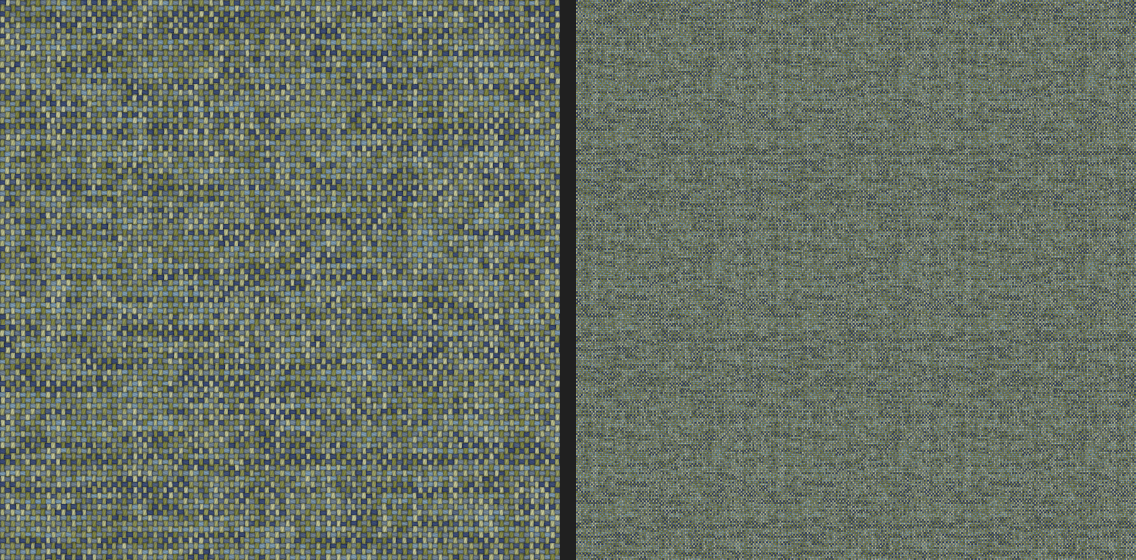
Left: one tile. Right: repeated 3 by 3.
This texture is drawn by a WebGL 1 fragment shader. Its source:

```glsl
precision highp float;
// Plain-weave cloth: olive and khaki warp crossing space-dyed blue weft.
// Each yarn has a rounded profile and a height wave; the higher yarn shows.
// Yarn tones come from wrapped noise along the threads, so the cloth tiles.
uniform vec2 u_resolution;

const float PI = 3.14159265;
const vec2 YARNS = vec2(110.0, 100.0);   // warp columns, weft rows (both even)
const float WARP_HALF = 0.41;            // half widths, in yarn pitches
const float WEFT_HALF = 0.41;
const float WIDTH_VARIATION = 0.12;
const float DRIFT = 0.22;                // sideways wander of each yarn
const float ROUNDNESS = 1.0;             // profile height against wave height
const float WEFT_LIFT = 0.12;            // lets the weft floats run longer
const float TWIST = 0.08;                // contrast of the twisted fibres
const float SAMPLES = 3.0;               // antialiasing grid per axis

const vec3 OLIVE = vec3(0.47, 0.49, 0.24);
const vec3 KHAKI = vec3(0.72, 0.73, 0.56);
const vec3 NAVY  = vec3(0.22, 0.28, 0.44);
const vec3 SLATE = vec3(0.42, 0.48, 0.54);
const vec3 SKY   = vec3(0.46, 0.57, 0.66);
const vec3 GAP   = vec3(0.23, 0.26, 0.27);

float hash(vec2 c) {
  vec3 q = fract(c.xyx * vec3(0.1031, 0.1030, 0.0973));
  q += dot(q, q.yzx + 33.33);
  return fract((q.x + q.y) * q.z);
}

// Smooth noise along one yarn, wrapping after n knots for t in 0..1.
float yarnNoise(float id, float t, float n) {
  float x = t * n, i = floor(x);
  float a = hash(vec2(id, mod(i, n)));
  float b = hash(vec2(id, mod(i + 1.0, n)));
  return mix(a, b, smoothstep(0.2, 0.8, x - i));
}

// Broad uneven areas of dye, -1 to 1.
float dyePatches(vec2 uv) {
  vec2 w = 2.0 * PI * uv;
  return (sin(w.x * 2.0 + 1.5 * sin(w.y * 3.0))
        + sin(w.y * 4.0 + 1.3 * sin(w.x * 3.0 + 2.0))
        + sin(w.x * 5.0 - w.y * 2.0 + 4.0)) / 3.0;
}

vec3 warpColor(float column, float row, vec2 uv) {
  float tone = 0.22 * hash(vec2(column, 211.0))
             + 0.33 * yarnNoise(column + 300.0, uv.y, 32.0)
             + 0.45 * hash(vec2(column + 17.0, row + 431.0));
  return mix(OLIVE, KHAKI, smoothstep(0.22, 0.84, tone));
}

vec3 weftColor(float column, float row, vec2 uv) {
  float tone = 0.24 * hash(vec2(row, 613.0))
             + 0.44 * yarnNoise(row + 500.0, uv.x, 17.0)
             + 0.32 * hash(vec2(column + 71.0, row + 823.0))
             + 0.05 * dyePatches(uv);
  vec3 dyed = mix(NAVY, SLATE, smoothstep(0.31, 0.52, tone));
  return mix(dyed, SKY, smoothstep(0.54, 0.78, tone));
}

// Rounded cross-section: 1 on the axis, 0 at the edge and beyond.
float yarnProfile(float offset, float halfWidth) {
  float u = offset / halfWidth;
  return sqrt(max(0.0, 1.0 - u * u));
}

float yarnLight(float profile, float wave, float fibre) {
  float raised = mix(0.68, 1.0, smoothstep(-0.4, 0.6, wave));
  return (0.55 + 0.50 * profile) * raised * (1.0 + TWIST * sin(2.0 * PI * fibre));
}

vec3 cloth(vec2 uv) {
  vec2 p = uv * YARNS;
  vec2 id = mod(floor(p), YARNS);
  vec2 f = fract(p) - 0.5;

  // Drift and slubs of the two yarns
  float warpOffset = f.x + DRIFT * (yarnNoise(id.x + 900.0, uv.y, 50.0) - 0.5);
  float weftOffset = f.y + DRIFT * (yarnNoise(id.y + 1100.0, uv.x, 44.0) - 0.5);
  float warpSlub = WIDTH_VARIATION * (yarnNoise(id.x + 1300.0, uv.y, 40.0) - 0.5);
  float weftSlub = WIDTH_VARIATION * (yarnNoise(id.y + 1500.0, uv.x, 36.0) - 0.5);
  float warp = yarnProfile(warpOffset, WARP_HALF + warpSlub);
  float weft = yarnProfile(weftOffset, WEFT_HALF + weftSlub);

  // Alternate over-and-under waves
  float warpWave = cos(PI * (p.y - 0.5 + id.x));
  float weftWave = -cos(PI * (p.x - 0.5 + id.y));
  float warpHeight = warp > 0.0 ? warpWave + ROUNDNESS * warp : -9.0;
  float weftHeight = weft > 0.0 ? weftWave + ROUNDNESS * weft + WEFT_LIFT : -9.0;

  if (max(warpHeight, weftHeight) < -8.0) return GAP;
  if (warpHeight > weftHeight) {
    // The float keeps one tone out to its tips, past the row edge
    float row = id.y;
    if (warpWave < 0.0) row = mod(row + sign(-f.y), YARNS.y);
    float fibre = 2.0 * f.x - p.y + hash(id);
    return warpColor(id.x, row, uv) * yarnLight(warp, warpWave, fibre);
  }
  float column = id.x;
  if (weftWave < 0.0) column = mod(column + sign(f.x), YARNS.x);
  float fibre = 2.5 * f.y + p.x + hash(id + 50.0);
  return weftColor(column, id.y, uv) * yarnLight(weft, weftWave, fibre);
}

void main() {
  vec3 sum = vec3(0.0);
  for (float j = 0.0; j < SAMPLES; j++) {
    for (float i = 0.0; i < SAMPLES; i++) {
      vec2 jitter = (vec2(i, j) + 0.5) / SAMPLES - 0.5;
      sum += cloth((gl_FragCoord.xy + jitter) / u_resolution);
    }
  }
  gl_FragColor = vec4(sum / (SAMPLES * SAMPLES), 1.0);
}
```
